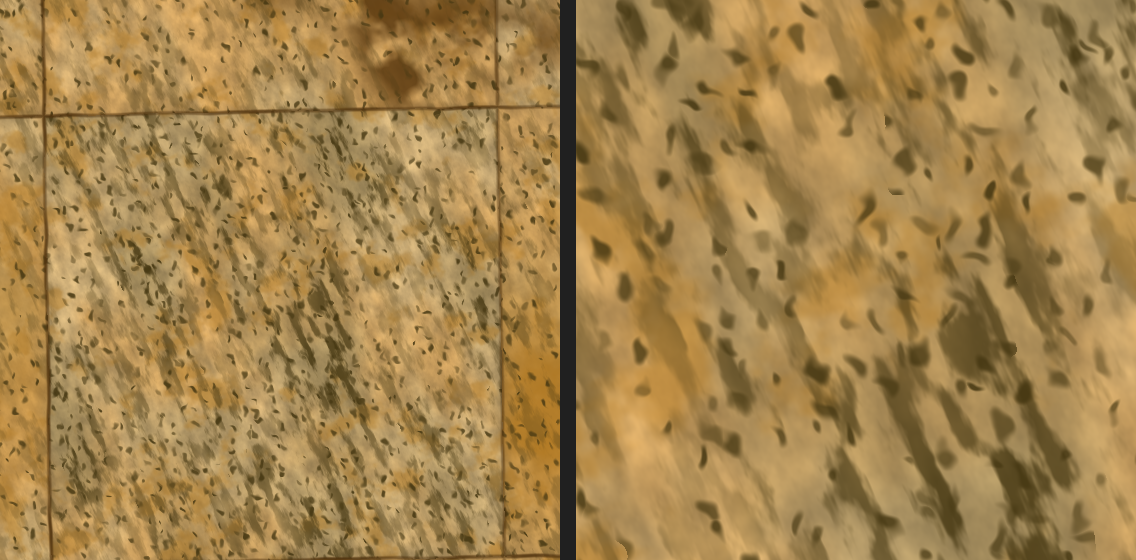
Left: the whole. Right: its middle third, enlarged.
Give the GLSL for this texture, as a Shadertoy shader.

```glsl
// Speckled golden granite tiles with slanted grey veins, thin brown joints and rusty stains.
#define TILE vec2(0.810, 0.802)    // tile size
#define JOINT 0.0026               // half width of a joint
#define SLANT vec2(0.40, -0.917)   // direction of the grain
#define FLECKS 46.0                // fleck cells per canvas
#define SAND vec3(0.795, 0.675, 0.465)
#define PEACH vec3(0.800, 0.625, 0.370)
#define GREY vec3(0.590, 0.510, 0.335)
#define OCHRE vec3(0.690, 0.470, 0.130)
#define UMBER vec3(0.350, 0.220, 0.060)
#define DARK vec3(0.270, 0.215, 0.070)

float hash(vec2 p) {
    return fract(sin(dot(p, vec2(127.1, 311.7))) * 43758.5);
}

float noise(vec2 p) {
    vec2 i = floor(p), f = fract(p);
    f = f * f * (3.0 - 2.0 * f);
    return mix(mix(hash(i), hash(i + vec2(1, 0)), f.x),
               mix(hash(i + vec2(0, 1)), hash(i + vec2(1, 1)), f.x), f.y);
}

float fbm(vec2 p) {
    float sum = 0.0, amp = 0.533;
    for (int i = 0; i < 4; i++) {
        sum += amp * noise(p);
        p = p * 2.03 + 17.3;
        amp *= 0.5;
    }
    return sum;
}

// Coordinates across and along the grain
vec2 grain(vec2 p) {
    return vec2(dot(p, vec2(-SLANT.y, SLANT.x)), dot(p, SLANT));
}

float blob(vec2 d, vec2 radius) {
    d /= radius;
    return exp(-dot(d, d));
}

// Soft elongated mineral flecks, one candidate per cell
float flecks(vec2 g, float density) {
    float cover = 0.0;
    vec2 warp = vec2(noise(g * 2.3), noise(g * 2.3 + 40.0)) - 0.5;
    for (int j = -1; j <= 1; j++)
    for (int i = -1; i <= 1; i++) {
        vec2 cell = floor(g) + vec2(i, j);
        vec2 d = g + 0.4 * warp - cell - vec2(hash(cell), hash(cell + 31.7));
        float turn = (hash(cell + 7.9) - 0.5) * 1.5;
        d = mat2(cos(turn), sin(turn), -sin(turn), cos(turn)) * d;
        float size = mix(0.55, 1.15, hash(cell + 53.1));
        float r = length(d / (size * vec2(0.23, 0.44)));
        float present = step(hash(cell + 11.3), density);
        float strength = mix(0.45, 1.0, hash(cell + 77.7));
        cover = max(cover, present * strength * (1.0 - smoothstep(0.35, 1.15, r)));
    }
    return cover;
}

// Grey veins: x, y and radius of the strongest ones, broken up by noise
float veins(vec2 p, vec2 s) {
    const vec3 spots[7] = vec3[7](
        vec3(0.13, 0.22, 0.05), vec3(0.24, 0.54, 0.04), vec3(0.35, 0.70, 0.07),
        vec3(0.61, 0.28, 0.06), vec3(0.80, 0.12, 0.07), vec3(0.84, 0.52, 0.05),
        vec3(0.60, 0.73, 0.06));
    float v = 0.7 * smoothstep(0.42, 0.72, fbm(s * vec2(10.0, 3.5)));
    for (int i = 0; i < 7; i++)
        v += 0.75 * blob(grain(p - spots[i].xy), spots[i].z * vec2(0.9, 2.6));
    return clamp(v * mix(0.5, 1.3, fbm(s * vec2(26.0, 11.0) + 5.0)), 0.0, 1.0);
}

void mainImage(out vec4 fragColor, in vec2 fragCoord) {
    vec2 p = fragCoord / iResolution.xy;

    // Slightly skewed tile grid
    vec2 q = p + vec2(0.015 * p.y - 0.091, 0.010 - 0.018 * p.x);
    q += 0.003 * (vec2(noise(p.yx * 24.0), noise(p * 24.0 + 9.0)) - 0.5);
    vec2 tile = floor(q / TILE);
    vec2 edge = abs(q - TILE * floor(q / TILE + 0.5));
    float other = min(dot(abs(tile), vec2(1.0)), 1.0);   // 0 on the middle tile
    vec2 s = grain(p) + 3.7 * vec2(hash(tile), hash(tile + 4.0));

    // Cloudy ground with fine mottling
    float vein = veins(p, s) * (1.0 - 0.65 * other);
    float cloud = fbm(s * vec2(7.0, 5.0) + 3.0);
    vec3 col = mix(SAND, PEACH, smoothstep(0.35, 0.65, cloud + 0.12 * other));
    col = mix(col, GREY, 0.75 * vein);
    float mottle = fbm(s * vec2(60.0, 38.0));
    col *= 1.0 + 0.42 * (mottle - 0.5);
    col = mix(col, OCHRE, 0.45 * smoothstep(0.52, 0.75, fbm(s * 22.0 + 8.0)));

    // Rust on the side tiles, umber seepage on the upper row
    float patchy = fbm(p * 13.0 + 2.0);
    float rust = blob(p - vec2(0.97, 0.29), vec2(0.10, 0.19))
               + 0.5 * blob(p - vec2(0.02, 0.38), vec2(0.09, 0.25));
    col = mix(col, OCHRE, other * clamp(rust * (0.5 + patchy), 0.0, 0.85));
    float seep = blob(grain(p - vec2(0.70, 0.91)), vec2(0.06, 0.14))
               + 0.75 * blob(p - vec2(0.82, 0.95), vec2(0.10, 0.09))
               + 0.6 * blob(p - vec2(0.56, 1.01), vec2(0.12, 0.04))
               + 0.5 * blob(p - vec2(0.97, 0.93), vec2(0.09, 0.06));
    seep *= smoothstep(0.20, 0.62, patchy) * step(0.5, tile.y);
    col = mix(col, UMBER, clamp(1.1 * seep, 0.0, 0.85));

    // Dark streaks in the veins, then flecks everywhere
    float streak = smoothstep(0.47, 0.70, fbm(s * vec2(72.0, 24.0) + 21.0));
    col = mix(col, DARK, streak * (0.22 + 0.6 * vein));
    float fleck = flecks(s * FLECKS, 0.46 + 0.38 * vein);
    col = mix(col, DARK, 0.88 * fleck);

    // Joints of uneven strength
    float aa = 1.0 / iResolution.y;
    vec2 line = 1.0 - smoothstep(JOINT - aa, JOINT + aa + 0.001, edge);
    line.x *= p.x > 0.5 ? 0.55 : 0.85;
    float wear = mix(0.5, 1.1, noise(p * 17.0 + 6.0));
    col = mix(col, UMBER, min(max(line.x, 0.8 * line.y) * wear, 1.0));
    col *= 1.0 - 0.12 * exp(-min(edge.x, edge.y) / 0.008);

    fragColor = vec4(col, 1.0);
}
```
